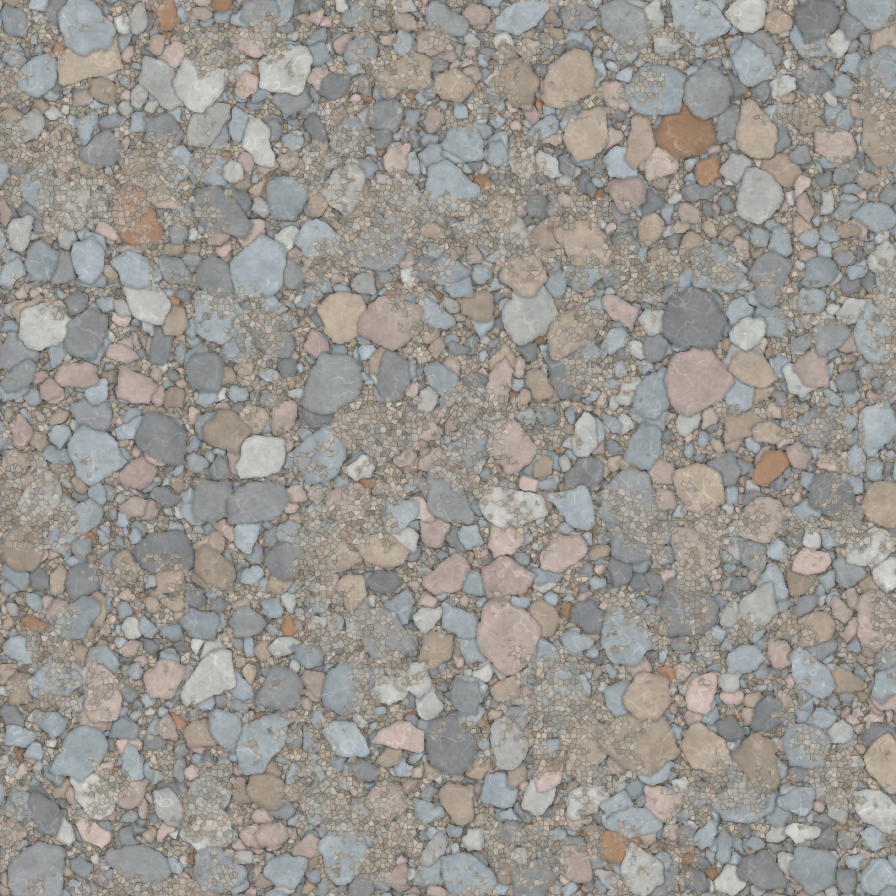
Write a WebGL 2 fragment shader that draws this texture.

```glsl
#version 300 es
precision highp float;
// Weathered exposed-aggregate ground: angular stones pressed into coarse sand.
// Stones are rounded random polygons scattered on four jittered grids, small
// to large, over cellular sand; mottling, veins and dust finish the surface.

uniform vec2 u_resolution;
out vec4 outColor;

const float TAU = 6.2831853;
const int LAYERS = 4;
const int SIDES = 7;
const float SAND_CELLS = 165.0;
const float STONE_DENSITY = 0.82;
const float SHADOW_WIDTH = 0.0045;
const float SHADOW_DEPTH = 0.20;
const float MOTTLE = 0.20;
const float SPECKLE = 0.11;
const float VEIN_STRENGTH = 0.09;
const float DUST = 0.75;

const vec3 BLUE_GREY = vec3(0.61, 0.645, 0.66);
const vec3 SLATE = vec3(0.55, 0.56, 0.565);
const vec3 PALE = vec3(0.71, 0.715, 0.70);
const vec3 PINK = vec3(0.715, 0.655, 0.625);
const vec3 TAN = vec3(0.66, 0.61, 0.55);
const vec3 RUST = vec3(0.64, 0.52, 0.42);
const vec3 SAND_DARK = vec3(0.49, 0.45, 0.39);
const vec3 SAND_LIGHT = vec3(0.78, 0.73, 0.66);

float hash(vec2 p) {
    return fract(sin(dot(p, vec2(127.1, 311.7))) * 43758.5453);
}

vec2 hash2(vec2 p) {
    return vec2(hash(p), hash(p + 37.3));
}

float noise(vec2 p) {
    vec2 i = floor(p), f = fract(p);
    f = f * f * (3.0 - 2.0 * f);
    return mix(mix(hash(i), hash(i + vec2(1, 0)), f.x),
               mix(hash(i + vec2(0, 1)), hash(i + 1.0), f.x), f.y);
}

float fbm(vec2 p) {
    float sum = 0.0, amp = 0.533;
    for (int i = 0; i < 4; i++) {
        sum += amp * noise(p);
        p = mat2(1.6, 1.2, -1.2, 1.6) * p + 5.7;
        amp *= 0.5;
    }
    return sum;
}

float smoothMax(float a, float b, float k) {
    float h = max(k - abs(a - b), 0.0) / k;
    return max(a, b) + h * h * k * 0.25;
}

// Irregular polygon with softened corners, turned and stretched by its seed.
float stoneDistance(vec2 p, vec2 seed, float radius) {
    float turn = hash(seed + 3.1) * TAU;
    p = mat2(cos(turn), sin(turn), -sin(turn), cos(turn)) * p;
    p.y *= mix(1.0, 1.65, hash(seed + 5.9));
    float d = -radius;
    for (int k = 0; k < SIDES; k++) {
        vec2 r = hash2(seed + float(k) * 1.73 + 11.0);
        float a = (float(k) + 0.7 * (r.x - 0.5)) * TAU / float(SIDES);
        float side = dot(p, vec2(cos(a), sin(a))) - radius * mix(0.68, 1.08, r.y);
        d = smoothMax(d, side, radius * 0.16);
    }
    return d;
}

vec3 stoneColor(vec2 seed) {
    float pick = hash(seed + 71.0);
    vec3 c = pick < 0.34 ? BLUE_GREY : pick < 0.54 ? SLATE : pick < 0.68 ? PALE
           : pick < 0.83 ? PINK : pick < 0.96 ? TAN : RUST;
    return c * mix(0.91, 1.08, hash(seed + 83.0));
}

// Cellular grains, each with its own tone, darker in the gaps.
vec3 sandColor(vec2 p) {
    vec2 q = p * SAND_CELLS, cell = floor(q), nearest = cell;
    float d1 = 9.0, d2 = 9.0;
    for (int y = -1; y <= 1; y++)
    for (int x = -1; x <= 1; x++) {
        vec2 id = cell + vec2(x, y);
        float d = length(id + hash2(id) - q);
        if (d < d1) { d2 = d1; d1 = d; nearest = id; }
        else d2 = min(d2, d);
    }
    vec3 c = mix(SAND_DARK, SAND_LIGHT, hash(nearest + 19.0));
    c = mix(c, stoneColor(nearest), 0.35);
    return c * mix(0.82, 1.03, smoothstep(0.0, 0.35, d2 - d1));
}

void main() {
    vec2 p = gl_FragCoord.xy / u_resolution.y;
    float soft = max(0.8 / u_resolution.y, 0.0008);
    vec3 sand = sandColor(p);
    vec3 color = sand;
    float stoneMask = 0.0;
    vec2 topSeed = vec2(0.0);
    vec2 rough = vec2(fbm(p * 75.0), fbm(p * 75.0 + 40.0)) - 0.5;
    vec2 bent = p + rough * 0.009;

    // Stones, smallest layer first
    for (int layer = 0; layer < LAYERS; layer++) {
        float cells = 62.0 * pow(0.62, float(layer));
        vec2 home = floor(bent * cells);
        for (int y = -1; y <= 1; y++)
        for (int x = -1; x <= 1; x++) {
            vec2 id = home + vec2(x, y);
            vec2 seed = id + float(layer) * 101.3;
            if (hash(seed + 29.0) > STONE_DENSITY) continue;
            vec2 offset = bent - (id + 0.2 + 0.6 * hash2(seed)) / cells;
            float radius = mix(0.32, 0.60, hash(seed + 47.0)) / cells;
            if (length(offset) > radius * 1.6 + SHADOW_WIDTH) continue;
            float d = stoneDistance(offset, seed, radius);
            color *= 1.0 - SHADOW_DEPTH * (1.0 - smoothstep(0.0, SHADOW_WIDTH, d));
            float cover = 1.0 - smoothstep(-soft, soft, d);
            float rim = mix(0.90, 1.0, smoothstep(0.0, 0.005, -d));
            color = mix(color, stoneColor(seed) * rim, cover);
            stoneMask = max(stoneMask, cover);
            if (cover > 0.5) topSeed = seed;
        }
    }

    // Mottling and pale veins, shifted per stone
    vec2 shift = hash2(topSeed) * 20.0;
    float mottle = fbm(p * 60.0 + shift) - 0.5;
    float vein = 1.0 - smoothstep(0.0, 0.025, abs(fbm(p * 30.0 + shift.yx) - 0.5));
    color *= 1.0 + stoneMask * MOTTLE * mottle;
    color += stoneMask * VEIN_STRENGTH * vein * noise(p * 45.0 + shift);

    // Sand lying in drifts over the stones, then fine surface grain
    float drift = fbm(p * 17.0 + 9.0) + 0.35 * (noise(p * 130.0) - 0.5);
    color = mix(color, sand, DUST * smoothstep(0.53, 0.68, drift));
    float grain = 0.6 * noise(p * 260.0) + 0.4 * noise(p * 430.0 + 13.0) - 0.5;
    color *= 1.0 + SPECKLE * grain;
    outColor = vec4(clamp(color * 1.02, 0.0, 1.0), 1.0);
}
```
